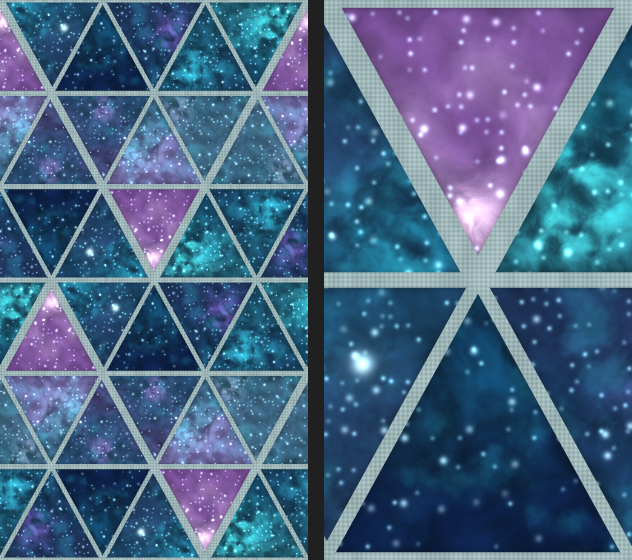
Left: the whole. Right: its middle third, enlarged.
This pattern is drawn by a Shadertoy shader. Its source:

```glsl
// Upper and lower sky tone of the nine distinct triangles
const vec3 skyTop[9] = vec3[9](
    vec3(.63, .50, .72), vec3(.10, .25, .37), vec3(.07, .20, .31),
    vec3(.12, .21, .36), vec3(.10, .30, .40), vec3(.12, .35, .43),
    vec3(.28, .27, .47), vec3(.22, .40, .52), vec3(.29, .43, .55));
const vec3 skyBottom[9] = vec3[9](
    vec3(.46, .30, .58), vec3(.14, .23, .38), vec3(.05, .13, .28),
    vec3(.07, .20, .32), vec3(.09, .24, .36), vec3(.07, .24, .36),
    vec3(.16, .29, .43), vec3(.43, .39, .61), vec3(.21, .38, .48));
// Glowing cloud in each triangle: centre and radius, then tint
const vec3 cloudShape[9] = vec3[9](
    vec3(.08, .20, .22), vec3(-.5, .15, .45), vec3(0, .3, .4),
    vec3(.34, .35, .35), vec3(-.3, .75, .5), vec3(.45, .30, .55),
    vec3(-.03, .83, .20), vec3(-.3, .6, .5), vec3(.47, .85, .24));
const vec3 cloudTint[9] = vec3[9](
    vec3(.45, .42, .36), vec3(.02, .18, .18), vec3(0, .06, .08),
    vec3(.22, .08, .22), vec3(.06, .26, .25), vec3(.12, .38, .34),
    vec3(.36, .16, .30), vec3(.08, .20, .18), vec3(.34, .24, .28));

float hash(vec2 p) {
    vec3 h = fract(p.xyx * vec3(.1031, .1030, .0973));
    h += dot(h, h.yzx + 33.33);
    return fract((h.x + h.y) * h.z);
}

float noise(vec2 p) {
    vec2 cell = floor(p), f = fract(p);
    f = f * f * (3. - 2. * f);
    return mix(mix(hash(cell), hash(cell + vec2(1, 0)), f.x),
               mix(hash(cell + vec2(0, 1)), hash(cell + 1.), f.x), f.y);
}

float fbm(vec2 p) {
    float sum = 0., gain = .5;
    for (int octave = 0; octave < 5; octave++) {
        sum += gain * noise(p);
        p = mat2(1.6, 1.2, -1.2, 1.6) * p + 5.3;
        gain *= .5;
    }
    return sum;
}

// One randomly placed star in some of the grid cells
float stars(vec2 p, float size, float density, float radius) {
    vec2 cell = floor(p / size);
    vec2 centre = .25 + .5 * vec2(hash(cell + 17.), hash(cell + 41.));
    float d = length(p - (cell + centre) * size);
    float lit = step(hash(cell), density) * (.3 + .7 * hash(cell + 73.));
    return lit * exp(-d * d / (radius * radius));
}

vec3 galaxy(int id, vec2 local) {
    vec2 p = local * vec2(1, 1.816) + float(id) * vec2(7.3, 3.7) + 20.;
    float haze = fbm(p * 2.2);
    float grain = fbm(p * 6. + haze * 2.);
    vec3 col = mix(skyTop[id], skyBottom[id],
                   smoothstep(0., 1., local.y + (haze - .5) * 1.2));
    col *= id == 0 ? .8 + .4 * grain : .62 + .78 * grain;

    // Teal wisps and the tinted cloud
    float wisp = smoothstep(.48, .75, fbm(p * 3. + 40.));
    if (id != 0) col += vec3(.03, .15, .15) * wisp;
    vec3 cloud = cloudShape[id];
    float reach = length((local - cloud.xy) * vec2(1, 1.816)) / cloud.z;
    col += cloudTint[id] * exp(-reach * reach) * smoothstep(.2, .75, grain) * 1.5;

    // Star dust, brighter stars and a single flare
    float dust = id == 2 ? .12 : .28;
    col += vec3(.45, .62, .64) * stars(p, .085, dust, .016);
    col += vec3(.60, .72, .72) * stars(p + 9., .23, .4, .025);
    if (id == 1) {
        float d = length((local - vec2(.25, .3)) * vec2(1, 1.816));
        col += vec3(.75, .8, .75) * exp(-d * d * 240.) + vec3(.15, .19, .2) * exp(-d * 9.);
    }
    return col;
}

void mainImage(out vec4 fragColor, in vec2 fragCoord) {
    // Six half-triangles across, six rows counted from the top
    vec2 uv = fragCoord / iResolution.xy;
    vec2 grid = 6. * vec2(uv.x, 1. - uv.y);

    // Every three rows the design repeats, one half-triangle to the right
    float band = floor(grid.y / 3.);
    vec2 q = grid - band * vec2(1, 3);
    int row = int(q.y);
    vec2 slant = vec2(q.x - q.y, q.x + q.y) * .5;
    int column = int(floor(slant.x) + floor(slant.y)) + 1;

    // Distance to the strips; two chains leaving each violet apex are wider
    vec2 gap = abs(slant - round(slant)) * 2.;
    float thin = min(gap.x, gap.y) * .876 - .043;
    float level = abs(q.y - round(q.y)) * 1.816 - .05;
    float wrapped = mod(q.x + 3., 6.) - 3.;
    float wide = abs(abs(wrapped) - q.y) * .876 - .076;
    float edge = min(min(thin, level), wide);

    // Half-turn symmetry inside each band
    if (row == 2 || (row == 1 && column % 2 == 0)) {
        q = 3. - q;
        column = 3 - column;
        row = 2 - row;
    }
    int slot = (column + 12) % 6;
    int id = row == 0 ? slot : 6 + slot / 2;
    vec3 col = galaxy(id, q - vec2(column, row));

    // Woven pale strips with a soft shadow
    col *= 1. - .22 * exp(-max(edge, 0.) * 30.);
    vec2 thread = grid * vec2(1, 1.816) * 105.;
    float weave = sin(thread.x + thread.y) * sin(thread.x - thread.y);
    vec3 strip = vec3(.62, .71, .72) + .07 * weave + .07 * (noise(grid * 14.) - .5);
    float pixel = 6. / iResolution.x;
    col = mix(col, strip, 1. - smoothstep(-.7 * pixel, .7 * pixel, edge));
    fragColor = vec4(clamp(col, 0., 1.), 1);
}
```
